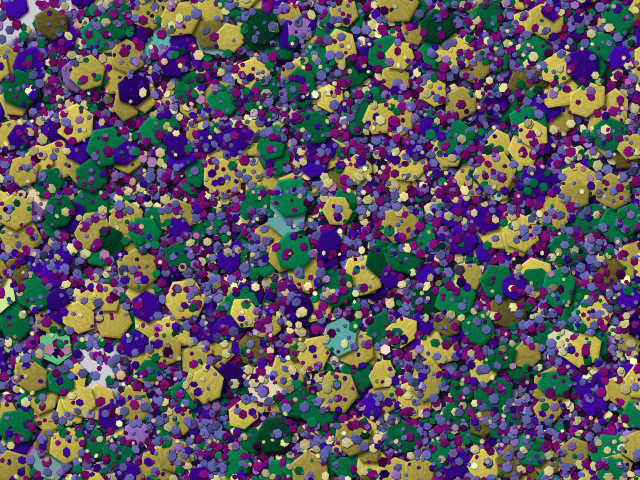
A Shadertoy shader for this texture:

```glsl
// A spill of hexagonal craft glitter: large foil flakes lie on a carpet of small ones.
// Each layer is a jittered grid of tilted hexagons, painted from bottom to top
// with a soft shadow, a lit rim and a slightly crumpled metallic face.

const vec3 GOLD = vec3(0.72, 0.66, 0.30);
const vec3 GREEN = vec3(0.03, 0.42, 0.25);
const vec3 VIOLET = vec3(0.22, 0.03, 0.56);
const vec3 MAGENTA = vec3(0.47, 0.05, 0.43);
const vec3 PERIWINKLE = vec3(0.37, 0.37, 0.63);
const vec3 LAVENDER = vec3(0.57, 0.42, 0.72);
const vec3 CREAM = vec3(0.81, 0.78, 0.54);
const vec3 PAPER = vec3(0.80, 0.79, 0.82);
const vec3 GAP = vec3(0.10, 0.08, 0.16);
const vec2 LIGHT = vec2(-0.6, 0.8);

float hash(vec2 p) {
    return fract(sin(dot(p, vec2(127.1, 311.7))) * 43758.5453);
}

float noise(vec2 p) {
    vec2 i = floor(p), f = fract(p);
    f = f * f * (3.0 - 2.0 * f);
    return mix(mix(hash(i), hash(i + vec2(1, 0)), f.x),
               mix(hash(i + vec2(0, 1)), hash(i + vec2(1, 1)), f.x), f.y);
}

mat2 rotation(float a) {
    return mat2(cos(a), sin(a), -sin(a), cos(a));
}

// Signed distance to a hexagon whose corners lie at the given radius
float hexagon(vec2 p, float radius) {
    p = abs(p);
    return max(p.y, dot(p, vec2(0.866, 0.5))) - radius * 0.866;
}

// Bare paper shows through in patches near the left side
float bareness(vec2 p) {
    return smoothstep(0.42, 0.58, noise(p * 6.0 + 3.7) + 0.22 - 2.0 * p.x);
}

vec3 largeColor(float pick) {
    if (pick < 0.51) return GOLD;
    if (pick < 0.80) return GREEN;
    if (pick < 0.96) return VIOLET;
    return LAVENDER;
}

vec3 smallColor(float pick) {
    if (pick < 0.36) return PERIWINKLE;
    if (pick < 0.60) return MAGENTA;
    if (pick < 0.78) return CREAM;
    if (pick < 0.87) return VIOLET;
    if (pick < 0.95) return GREEN;
    return LAVENDER;
}

// Paints one flake over the colour below; q is relative to its centre
vec3 paintFlake(vec3 below, vec2 q, float radius, vec3 tint, vec2 key, float edge) {
    mat2 turn = rotation(6.283 * hash(key + 0.71));
    vec2 stretch = vec2(1.0, 1.0 + 0.4 * pow(hash(key + 0.83), 2.0));
    float d = hexagon(turn * q * stretch, radius);

    // Shadow falls away from the light
    vec2 shadowPoint = q + LIGHT * radius * 0.14;
    float shadowDist = hexagon(turn * shadowPoint * stretch, radius) / radius;
    below *= 1.0 - 0.62 * (1.0 - smoothstep(-0.12, 0.18, shadowDist));

    // Foil: random tilt, a gradient over the face and fine crumples
    float facing = dot(q, LIGHT) / radius;
    float tilt = mix(0.78, 1.14, hash(key + 0.91));
    tilt *= hash(key + 0.19) < 0.09 ? 0.55 : 1.0;
    float crumple = noise(turn * q * vec2(160.0, 330.0) + key) - 0.5;
    vec3 face = tint * (tilt + 0.09 * facing + 0.15 * crumple);
    float rim = smoothstep(-0.16, -0.02, d / radius);
    face += rim * facing * (0.08 + 0.12 * tint);

    // A few flakes catch the lamp
    float glint = step(0.965, hash(key + 0.29));
    vec3 flare = 0.85 + 0.15 * cos(6.283 * (hash(key + 0.43) + vec3(0.0, 0.33, 0.67)));
    face = mix(face, mix(tint * 1.3, flare, 0.45), glint);
    return mix(below, face, 1.0 - smoothstep(-edge, edge, d));
}

// Scatters flakes of one size; clumping makes them gather in drifts
vec3 scatter(vec3 color, vec2 p, float cell, float radius, float density,
             float clumping, float seed, bool large, float edge) {
    vec2 home = floor(p / cell);
    for (int j = -1; j <= 1; j++)
    for (int i = -1; i <= 1; i++) {
        vec2 id = home + vec2(i, j);
        vec2 key = id + seed * 37.0;
        vec2 center = (id + vec2(hash(key + 0.11), hash(key + 0.37))) * cell;
        float drift = 1.0 + clumping * (2.0 * noise(center * 9.0 + 11.0) - 1.0);
        float chance = density * drift * (1.0 - 0.62 * bareness(center));
        if (hash(key + 0.53) > chance) continue;

        float pick = hash(key + 0.61);
        vec3 tint = large ? largeColor(pick) : smallColor(pick);
        float size = radius * mix(0.72, 1.1, hash(key + 0.67));
        if (large && pick > 0.80) size *= 0.83;
        color = paintFlake(color, p - center, size, tint, key, edge);
    }
    return color;
}

void mainImage(out vec4 fragColor, in vec2 fragCoord) {
    vec2 p = fragCoord / iResolution.y;
    float edge = 0.75 / iResolution.y;
    vec3 color = mix(GAP, PAPER, bareness(p));
    // Carpet of small flakes
    for (float k = 1.0; k < 4.0; k++)
        color = scatter(color, p, 0.020, 0.0115, 0.78, 0.0, k, false, edge);
    // Large flakes
    for (float k = 4.0; k < 7.0; k++)
        color = scatter(color, p, 0.085, 0.043, 0.76, -0.2, k, true, edge);
    // Small flakes and specks lying on top
    for (float k = 7.0; k < 9.0; k++)
        color = scatter(color, p, 0.020, 0.0110, 0.29, 0.8, k, false, edge);
    color = scatter(color, p, 0.013, 0.0055, 0.28, 0.4, 9.0, false, edge);
    fragColor = vec4(clamp(color, 0.0, 1.0), 1.0);
}
```
